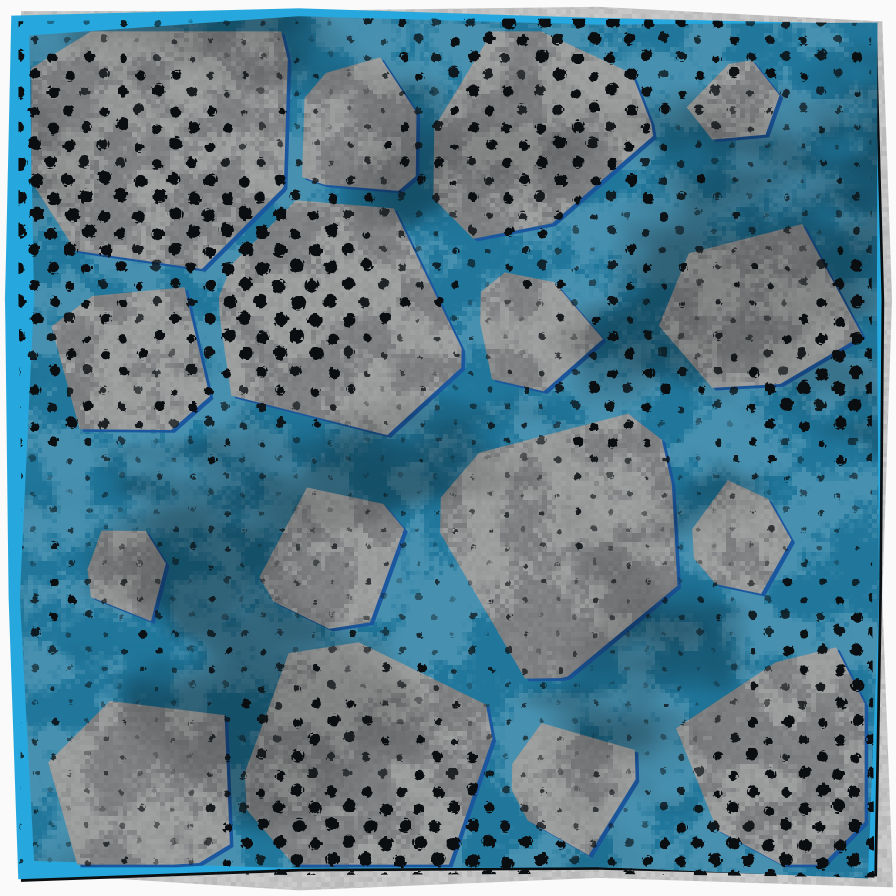
Reproduce this pattern procedurally as a WebGL 1 fragment shader.

```glsl
precision highp float;
uniform vec2 u_resolution;

const vec3 WHITE = vec3(0.98);
const vec3 INK = vec3(0.04, 0.055, 0.065);
const vec3 CYAN = vec3(0.15, 0.66, 0.87);
const vec3 BLUE_LIGHT = vec3(0.27, 0.55, 0.67);
const vec3 BLUE_DARK = vec3(0.12, 0.45, 0.59);
const vec3 STONE_LIGHT = vec3(0.60, 0.605, 0.605);
const vec3 STONE_DARK = vec3(0.49, 0.495, 0.50);
const vec3 STONE_SHADOW = vec3(0.10, 0.33, 0.60);
const vec3 PAPER_GREY = vec3(0.76);

const float STONES_PER_ROW = 4.0;
const int STONE_COUNT = 16;
const int STONE_SIDES = 6;
const float STONE_MIN = 0.04;
const float STONE_MAX = 0.155;
const float STONE_GAP = 0.010;
const float GRAIN = 190.0;
const float DOT_PITCH = 0.039;
const float DOT_MIN = 0.0024;
const float DOT_MAX = 0.0076;
const float TAU = 6.2832;

float hash(vec2 p) {
  return fract(sin(dot(p, vec2(127.1, 311.7))) * 43758.55);
}

float noise(vec2 p) {
  vec2 i = floor(p), f = fract(p);
  f = f * f * (3.0 - 2.0 * f);
  return mix(mix(hash(i), hash(i + vec2(1.0, 0.0)), f.x),
             mix(hash(i + vec2(0.0, 1.0)), hash(i + 1.0), f.x), f.y);
}

float fbm(vec2 p) {
  float sum = 0.0, weight = 0.53;
  for (int i = 0; i < 4; i++) {
    sum += weight * noise(p);
    p = p * 2.03 + 17.3;
    weight *= 0.5;
  }
  return sum;
}

float cover(float d) {
  return clamp(0.5 - d * min(u_resolution.x, u_resolution.y), 0.0, 1.0);
}

// Straight segments joined at random heights, from -1 to 1
float zigzag(float t, float seed) {
  float i = floor(t);
  return 2.0 * mix(hash(vec2(i, seed)), hash(vec2(i + 1.0, seed)), fract(t)) - 1.0;
}

// Square sheet with crooked cut edges
float sheetDistance(vec2 p, float halfSize, float wobble, float seed) {
  vec2 c = p - 0.5;
  vec2 side = step(0.0, c);
  vec2 cut = vec2(zigzag(p.y * 3.0, seed + side.x), zigzag(p.x * 3.0, seed + 4.0 + side.y));
  vec2 d = abs(c) - halfSize - wobble * cut;
  return max(d.x, d.y);
}

// Centre and radius; the golden ratio spreads the sizes evenly
vec3 stone(float id) {
  vec2 cell = vec2(mod(id, STONES_PER_ROW), floor(id / STONES_PER_ROW));
  vec2 jitter = vec2(hash(cell + 3.1), hash(cell + 8.7)) - 0.5;
  vec2 grid = (cell + 0.5) / STONES_PER_ROW - 0.5;
  vec2 centre = 0.5 + vec2(grid.x, -grid.y) * 0.96 + jitter * 0.07;
  float size = fract(0.99 - 0.618 * id + 10.0);
  return vec3(centre, mix(STONE_MIN, STONE_MAX, pow(size, 1.3)));
}

float stonePower(vec2 p, vec3 s) {
  return dot(p - s.xy, p - s.xy) - s.z * s.z;
}

// Convex polygon, trimmed so that neighbours keep a gap
float stoneDistance(vec2 p) {
  vec3 own = vec3(0.0);
  float ownPower = 10.0, ownId = 0.0;
  for (int k = 0; k < STONE_COUNT; k++) {
    vec3 s = stone(float(k));
    float power = stonePower(p, s);
    if (power < ownPower) { ownPower = power; own = s; ownId = float(k); }
  }
  vec2 margin = abs(p - 0.5) - 0.465;
  float d = max(margin.x, margin.y);
  for (int i = 0; i < STONE_SIDES; i++) {
    vec2 key = vec2(float(i) + 0.3, ownId);
    float angle = (float(i) + 0.8 * hash(key)) * TAU / float(STONE_SIDES);
    float reach = own.z * mix(0.72, 1.14, hash(key + 31.0));
    d = max(d, dot(p - own.xy, vec2(cos(angle), sin(angle))) - reach);
  }
  for (int k = 0; k < STONE_COUNT; k++) {
    vec3 s = stone(float(k));
    float apart = distance(s.xy, own.xy);
    if (apart > 0.001) d = max(d, STONE_GAP - (stonePower(p, s) - ownPower) / (2.0 * apart));
  }
  return d;
}

// Diagonal halftone with ragged dots of uneven size and strength
float halftone(vec2 p) {
  vec2 g = vec2(p.x + p.y, p.x - p.y) / DOT_PITCH;
  vec2 id = floor(g);
  vec2 jitter = vec2(hash(id), hash(id + 5.3)) - 0.5;
  float size = smoothstep(0.3, 0.7, fbm(id * 0.09 + 4.0) + 0.12 * jitter.x);
  float rough = (hash(floor(p * GRAIN * 1.4)) - 0.5) * 0.0035;
  float d = length(fract(g) - 0.5 - 0.2 * jitter) * DOT_PITCH * 0.707;
  float strength = clamp(0.45 + size + 0.6 * jitter.y, 0.25, 1.0);
  return cover(d + rough - mix(DOT_MIN, DOT_MAX, size)) * strength;
}

void main() {
  vec2 p = (gl_FragCoord.xy - 0.5 * u_resolution) / min(u_resolution.x, u_resolution.y) + 0.5;
  vec2 block = floor(p * GRAIN);
  vec2 snapped = (block + 0.5) / GRAIN;
  float speck = hash(block) - 0.5;
  float mottle = smoothstep(0.40, 0.60, fbm(snapped * 24.0) + 0.14 * speck);
  float smoke = mix(0.70, 1.03, smoothstep(0.28, 0.52, fbm(p * vec2(4.0, 6.0) + 9.0)));

  // Stacked sheets
  vec3 color = mix(WHITE, PAPER_GREY + 0.08 * speck, cover(sheetDistance(p, 0.485, 0.013, 11.0)));
  color = mix(color, INK, cover(sheetDistance(p - vec2(0.003, -0.003), 0.481, 0.014, 23.0)));
  color = mix(color, CYAN, cover(sheetDistance(p, 0.481, 0.014, 23.0)));
  float sheet = cover(sheetDistance(p, 0.470, 0.012, 37.0));
  color = mix(color, mix(BLUE_DARK, BLUE_LIGHT, mottle) * smoke, sheet);

  // Stones with a thin shadow at the lower right
  vec3 stoneColor = mix(STONE_DARK, STONE_LIGHT, mottle) + 0.04 * speck;
  color = mix(color, STONE_SHADOW * smoke, cover(stoneDistance(p - vec2(0.004, -0.003))));
  color = mix(color, stoneColor * mix(1.0, smoke, 0.5), cover(stoneDistance(p)));

  // Ink dots
  color = mix(color, INK, halftone(p) * cover(sheetDistance(p, 0.476, 0.004, 51.0)));
  gl_FragColor = vec4(color, 1.0);
}
```
